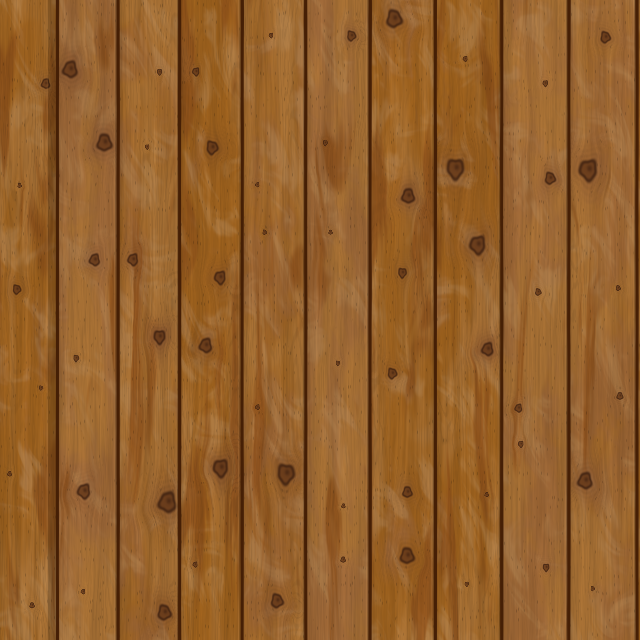
Reproduce this texture procedurally as a three.js fragment shader.

```glsl
// Ten upright varnished pine boards with knots, arched grain, stains and dark grooves.
varying vec2 vUv;

vec3 hash3(vec2 p) {
  vec3 k = vec3(dot(p, vec2(127.1, 311.7)), dot(p, vec2(269.5, 183.3)), dot(p, vec2(419.2, 371.9)));
  return fract(sin(k) * 43758.5);
}

// Layered, folded sines, roughly -1 to 1.
float waves(vec2 p) {
  float sum = 0.0, amp = 0.5;
  for (int i = 0; i < 5; i++) {
    p = mat2(0.8, 0.6, -0.6, 0.8) * p * 1.65 + 2.7;
    p += 0.7 * sin(p.yx * 0.9 + 1.3);
    sum += amp * sin(p.x) * cos(p.y * 0.8 + 0.5);
    amp *= 0.68;
  }
  return sum;
}

// Boards widen slightly toward the right.
float seamX(float n) { return -0.0036 + 0.0926 * n + 0.00073 * n * n; }

float boardAt(float x) {
  return floor((sqrt(0.0926 * 0.0926 + 0.00292 * (x + 0.0036)) - 0.0926) / 0.00146);
}

void main() {
  vec3 ochre = vec3(0.60, 0.37, 0.11);
  vec3 tan1 = vec3(0.64, 0.43, 0.20);
  vec3 pale = vec3(0.68, 0.50, 0.30);
  vec3 rose = vec3(0.59, 0.39, 0.23);
  vec3 stain = vec3(0.52, 0.29, 0.09);
  vec3 plum = vec3(0.43, 0.25, 0.15);
  vec3 groove = vec3(0.27, 0.12, 0.02);

  float y = vUv.y;
  float board = boardAt(vUv.x);
  float fromLeft = vUv.x - seamX(board);
  float toRight = seamX(board + 1.0) - vUv.x;
  vec2 q = vec2(0.5 * (fromLeft - toRight), y);
  vec3 trait = hash3(vec2(board, 7.0));
  vec2 seed = trait.xy * 40.0 + board * 3.0;

  // Knots: one per cell along the board; they push the grain aside.
  float bend = 0.0, halo = 0.0, core = 0.0, rim = 0.0, rings = 0.0;
  for (int j = -1; j <= 1; j++) {
    float row = floor(y * 6.0) + float(j);
    vec3 h = hash3(vec2(row + 3.0, board * 1.7 + 5.0));
    vec2 center = vec2((h.x - 0.5) * 0.06, (row + 0.15 + 0.7 * h.y) / 6.0);
    float size = mix(0.003, 0.0135, h.z * h.z);
    vec2 d = (q - center) / vec2(size, size * 1.2);
    float angle = atan(d.y, d.x + 0.0001);
    float r = length(d) * (1.0 + 0.1 * sin(angle * 3.0 + h.x * 20.0) + 0.06 * sin(angle * 5.0));
    bend += d.x * size * 0.85 * exp(-r * r * 0.16);
    halo += exp(-r * 0.65) * smoothstep(0.003, 0.009, size);
    core += 1.0 - smoothstep(0.75, 1.1, r);
    rim += exp(-pow((r - 0.9) * 5.0, 2.0)) + 0.8 * exp(-dot(d - 0.15, d - 0.15) * 9.0);
    rings += sin(r * 11.0) * exp(-r * 0.9);
  }

  // Grain coordinates follow the knots and drift gently.
  float u = q.x - bend + 0.003 * waves(vec2(q.x * 18.0, y * 6.0) + seed);
  float pith = u - (trait.x - 0.5) * 0.04;
  float arch = pith * pith * 1700.0 + y * 5.0 * (trait.y - 0.5)
             + 0.55 * waves(vec2(u * 25.0, y * 3.5) + seed);
  float growth = sin(arch * 22.0);
  float fiber = waves(vec2(u * 420.0, y * 9.0) + seed);
  float streak = waves(vec2(u * 75.0, y * 2.5) + seed.yx);
  float cloud = waves(vec2(u * 22.0, y * 5.0) + seed + 9.0);
  float figure = waves(vec2(q.x * 32.0 + y * 9.0, y * 18.0) + seed + 21.0);

  // Varnish tone: golden and rosy boards, broken up by clouds.
  float rosy = cos(abs(board - 4.8) * 1.75);
  vec3 color = mix(ochre, tan1, smoothstep(-0.65, 0.45, cloud + 0.4 * rosy + 0.3 * streak));
  color = mix(color, rose, smoothstep(-0.1, 0.8, 0.5 * rosy - cloud + 0.4 * figure) * 0.7);
  color = mix(color, pale, smoothstep(0.0, 0.75, figure + 0.25 * streak) * 0.6);
  float soak = waves(vec2(u * 38.0, y * 4.0) + seed.yx + 33.0);
  color = mix(color, stain, smoothstep(0.22, 0.75, soak - 0.12 * rosy) * 0.75);

  // Growth lines, fine fibers and streaks.
  float archMask = 0.35 + 0.65 * smoothstep(-0.2, 0.4, cloud + trait.z - 0.5);
  color *= 1.0 - 0.055 * archMask * smoothstep(0.1, 0.95, growth);
  color *= 1.0 + 0.06 * fiber + 0.06 * streak;

  // Pores: short dark dashes, one to a cell.
  vec2 poreUv = vec2(u * 300.0, y * 75.0);
  vec3 pore = hash3(floor(poreUv) + board * 11.0);
  vec2 dash = fract(poreUv) - 0.3 - 0.4 * pore.xy;
  color *= 1.0 - 0.16 * step(0.86, pore.z) * (1.0 - smoothstep(0.05, 0.3, length(dash)));

  // Knot halo, body and dark rim.
  color = mix(color, plum, clamp(halo * (0.75 + 0.5 * cloud), 0.0, 0.7));
  color *= 1.0 + 0.09 * rings;
  color = mix(color, vec3(0.41, 0.23, 0.10), 0.8 * clamp(core, 0.0, 1.0));
  color = mix(color, vec3(0.20, 0.10, 0.05), 0.65 * clamp(rim, 0.0, 1.0));

  // Rounded board edges, with a wide lip on the first board.
  float lip = board < 0.5 ? 0.016 : 0.0055;
  float wear = 0.5 + 0.5 * waves(vec2(board * 5.0, y * 7.0));
  color *= 1.0 - 0.16 * exp(-fromLeft * 230.0) - 0.12 * exp(-toRight * 260.0);
  color *= 1.0 - 0.16 * (1.0 - smoothstep(lip - 0.002, lip, toRight));
  color = mix(color, vec3(0.73, 0.51, 0.29), 0.55 * wear * exp(-pow((toRight - lip) * 900.0, 2.0)));

  // Grooves, slightly uneven along their length.
  float halfWidth = 0.0018 + 0.0009 * wear;
  float gap = min(fromLeft, toRight);
  color = mix(groove, color, smoothstep(halfWidth - 0.0008, halfWidth + 0.0012, gap));

  gl_FragColor = vec4(color, 1.0);
}
```
